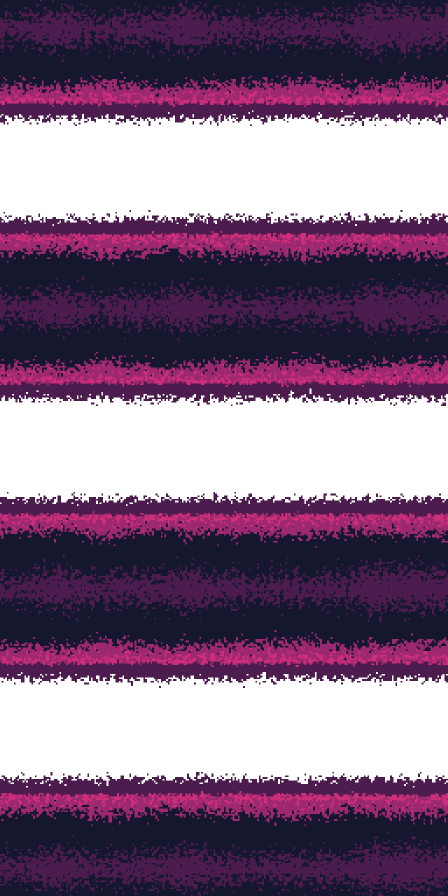
Give the GLSL for this pattern, as a WebGL 1 fragment shader.

```glsl
precision highp float;
// Horizontal mirrored stripes of white, plum, pink and navy with grainy, frayed edges.

uniform vec2 u_resolution;

const vec2 GRID = vec2(256.0, 512.0);  // grain cells across and down
const float REPEATS = 3.2;             // stripe periods down the canvas

const vec3 WHITE = vec3(1.0);
const vec3 NAVY = vec3(0.08, 0.09, 0.18);
const vec3 PLUM = vec3(0.30, 0.11, 0.31);
const vec3 MAGENTA = vec3(0.61, 0.16, 0.44);
const vec3 PINK = vec3(0.80, 0.18, 0.48);

// Pseudo-random unit vector for a lattice point
vec2 latticeGradient(vec2 cell) {
  vec3 q = fract(vec3(cell.xyx) * vec3(0.1031, 0.1030, 0.0973));
  q += dot(q, q.yzx + 33.33);
  float angle = 6.28318 * fract((q.x + q.y) * q.z);
  return vec2(cos(angle), sin(angle));
}

float gradientNoise(vec2 p) {
  vec2 i = floor(p);
  vec2 f = p - i;
  vec2 w = f * f * f * (f * (f * 6.0 - 15.0) + 10.0);
  vec2 e = vec2(1.0, 0.0);
  float a = dot(latticeGradient(i), f);
  float b = dot(latticeGradient(i + e.xy), f - e.xy);
  float c = dot(latticeGradient(i + e.yx), f - e.yx);
  float d = dot(latticeGradient(i + e.xx), f - e.xx);
  return mix(mix(a, b, w.x), mix(c, d, w.x), w.y);
}

// Fine clumps, a few cells wide
float grain(vec2 cell, float seed) {
  vec2 p = cell + seed * vec2(37.3, 71.9);
  return gradientNoise(p * 0.37) + 0.8 * gradientNoise(p * 0.73 + 19.7);
}

// Slow swelling along a stripe, shared by all repeats
float swell(float x, float seed) {
  return gradientNoise(vec2(x * 7.0 + 3.1, seed * 5.3 + 0.4))
       + 0.6 * gradientNoise(vec2(x * 19.0, seed * 3.7 + 0.6));
}

// Stripe colour at a point of the unit canvas
vec3 stripeColor(vec2 uv) {
  vec2 cell = floor(uv * GRID) + 0.5;
  vec2 p = cell / GRID;

  // Distance from the nearest white centre line, 0 to 0.5 of a period
  float phase = (p.y - 0.499) * REPEATS;
  float d = abs(fract(phase + 0.5) - 0.5);

  // Each boundary frays by its own amount
  float whiteEdge = 0.179 + 0.040 * grain(cell, 1.0) + 0.008 * swell(p.x, 1.0);
  float plumEdge = 0.234 + 0.016 * grain(cell, 2.0) + 0.008 * swell(p.x, 2.0);
  float pinkEdge = 0.250 + 0.080 * grain(cell, 3.0);
  float magentaEdge = 0.303 + 0.060 * grain(cell, 4.0) + 0.030 * swell(p.x, 3.0);
  float duskEdge = 0.450 + 0.095 * grain(cell, 5.0) + 0.040 * swell(p.x, 4.0);

  // Layers from the outer dusk band inward
  vec3 color = mix(NAVY, PLUM, step(duskEdge, d));
  color = mix(color, MAGENTA, step(d, magentaEdge));
  color = mix(color, PINK, step(d, min(pinkEdge, magentaEdge)));
  color = mix(color, PLUM, step(d, plumEdge));
  return mix(color, WHITE, step(d, whiteEdge));
}

void main() {
  // Four samples per pixel smooth the grain edges
  vec3 sum = vec3(0.0);
  for (int j = 0; j < 2; j++) {
    for (int i = 0; i < 2; i++) {
      vec2 offset = vec2(float(i), float(j)) * 0.5 - 0.25;
      sum += stripeColor((gl_FragCoord.xy + offset) / u_resolution);
    }
  }
  gl_FragColor = vec4(sum * 0.25, 1.0);
}
```
